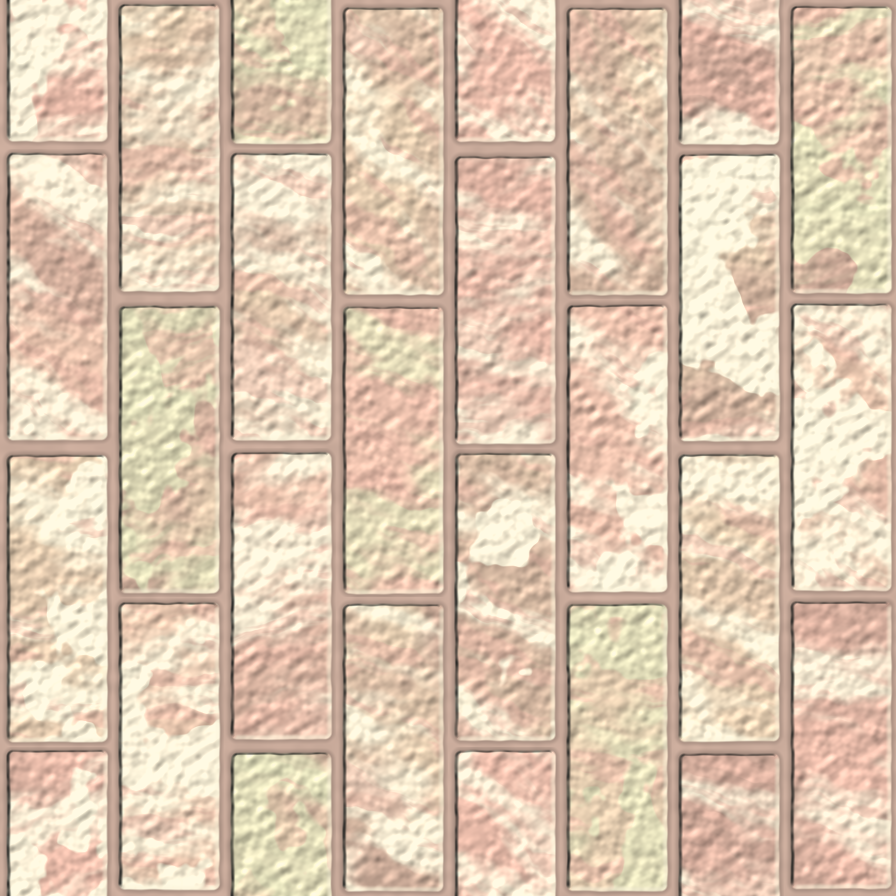
Write a three.js fragment shader that draws this texture.

```glsl
// Upright sandstone bricks, 8 columns by 3 rows, alternate columns shifted by half.
// Each brick is a rounded box with its own banded stone colours, an embossed grain,
// a dark rim on the left and top, and a pale rim on the right and bottom.
varying vec2 vUv;

const vec2 GRID = vec2(8.0, 3.0);
const float HALF_JOINT = 0.0065;
const float CORNER = 0.007;
const float SOFT = 0.0014;

const vec3 MORTAR = vec3(0.76, 0.645, 0.585);
const vec3 TAN = vec3(0.87, 0.78, 0.67);
const vec3 ROSE = vec3(0.91, 0.73, 0.66);
const vec3 MAUVE = vec3(0.74, 0.61, 0.55);
const vec3 SAGE = vec3(0.86, 0.85, 0.71);
const vec3 CREAM = vec3(0.99, 0.96, 0.86);
const vec3 SHADOW = vec3(0.15, 0.15, 0.14);

float hash(vec2 p) {
  vec3 q = fract(p.xyx * 0.1031);
  q += dot(q, q.yzx + 33.33);
  return fract((q.x + q.y) * q.z);
}

float noise(vec2 p) {
  vec2 i = floor(p);
  vec2 f = fract(p);
  f = f * f * (3.0 - 2.0 * f);
  float low = mix(hash(i), hash(i + vec2(1.0, 0.0)), f.x);
  float high = mix(hash(i + vec2(0.0, 1.0)), hash(i + 1.0), f.x);
  return mix(low, high, f.y);
}

float fbm(vec2 p) {
  float sum = 0.0;
  float gain = 0.533;
  for (int i = 0; i < 4; i++) {
    sum += gain * noise(p);
    p = p * 2.03 + 17.3;
    gain *= 0.5;
  }
  return sum;
}

vec2 rotate(vec2 p, float angle) {
  float c = cos(angle);
  float s = sin(angle);
  return vec2(c * p.x + s * p.y, c * p.y - s * p.x);
}

float roundedBox(vec2 p, vec2 halfSize, float radius) {
  vec2 d = abs(p) - halfSize + radius;
  return length(max(d, 0.0)) + min(max(d.x, d.y), 0.0) - radius;
}

vec2 boxNormal(vec2 p, vec2 halfSize, float radius) {
  vec2 e = vec2(0.001, 0.0);
  return vec2(
    roundedBox(p + e.xy, halfSize, radius) - roundedBox(p - e.xy, halfSize, radius),
    roundedBox(p + e.yx, halfSize, radius) - roundedBox(p - e.yx, halfSize, radius)) / (2.0 * e.x);
}

// Rough stone height, drawn out along a rising diagonal
float grainHeight(vec2 p) {
  vec2 q = rotate(p, 0.6);
  return 0.65 * noise(q * vec2(75.0, 125.0)) + 0.35 * noise(q * vec2(170.0, 230.0) + 9.0);
}

float emboss(vec2 p, vec2 offset) {
  return grainHeight(p + offset) - grainHeight(p - offset);
}

// Base tone, slanted bands, thin veins and sharp pale patches of one brick
vec3 stoneColor(vec2 p, vec2 id) {
  vec2 shift = 50.0 * vec2(hash(id + 3.1), hash(id + 7.7));
  vec2 band = rotate(p, mix(-0.85, 0.3, hash(id + 11.3)));
  band.y += 0.03 * fbm(p * 20.0 + shift);

  vec3 color = mix(TAN, ROSE, smoothstep(0.2, 0.8, hash(id + 1.9)));
  float dusk = 0.8 * pow(hash(id + 5.3), 1.6);
  color = mix(color, MAUVE, dusk * smoothstep(0.3, 0.6, fbm(p * 9.0 + shift.yx)));

  float pale = smoothstep(0.38, 0.68, fbm(band * vec2(8.0, 26.0) + shift));
  vec3 paleColor = mix(CREAM, SAGE, step(0.68, hash(id + 13.9)));
  color = mix(color, paleColor, 0.85 * pale);

  float vein = smoothstep(0.52, 0.66, fbm(band * vec2(10.0, 48.0) + shift.yx));
  color = mix(color, ROSE * 0.95, 0.6 * vein);

  float patchMask = smoothstep(0.55, 0.585, fbm(p * 13.0 + shift + 21.0));
  return mix(color, paleColor, 0.9 * patchMask * step(0.5, hash(id + 17.1)));
}

void main() {
  // Brick cell; even columns are shifted by half a brick
  vec2 cell = vUv * GRID;
  cell.y += 0.5 * mod(floor(cell.x) + 1.0, 2.0);
  vec2 id = mod(floor(cell), GRID);
  vec2 p = (fract(cell) - 0.5) / GRID;
  p -= vec2(0.0013, 0.005 * (hash(id + 23.7) - 0.5));

  vec2 halfSize = 0.5 / GRID - HALF_JOINT;
  float dist = roundedBox(p, halfSize, CORNER) + 0.0014 * (noise(vUv * 70.0) - 0.5);
  vec2 normal = boxNormal(p, halfSize, CORNER);

  // Smooth joint, paler along its middle
  vec3 mortar = MORTAR * mix(0.88, 1.04, smoothstep(0.0, HALF_JOINT, dist));
  mortar *= 0.97 + 0.06 * noise(vUv * 90.0);

  // Stone with embossed grain
  float relief = emboss(vUv, vec2(-0.0022, 0.003));
  vec3 stone = stoneColor(p, id) * (1.02 + 0.42 * relief);
  stone = min(stone, vec3(1.0, 0.98, 0.89));

  // Pale rim on the right and bottom, broken dark rim on the left and top
  float lit = clamp(dot(normal, vec2(0.8, -0.9)), 0.0, 1.0);
  float rim = 1.0 - smoothstep(0.002, 0.007, -dist);
  stone = mix(stone, CREAM, 0.6 * lit * rim);
  float shaded = clamp(dot(normal, vec2(-1.0, 0.8)), 0.0, 1.0);
  float reach = mix(0.0032, 0.005, abs(normal.x));
  float shade = shaded * (1.0 - smoothstep(0.3 * reach, reach, -dist));
  stone = mix(stone, SHADOW, shade * mix(0.6, 1.0, noise(vUv * 150.0)));

  gl_FragColor = vec4(mix(stone, mortar, smoothstep(-SOFT, SOFT, dist)), 1.0);
}
```
